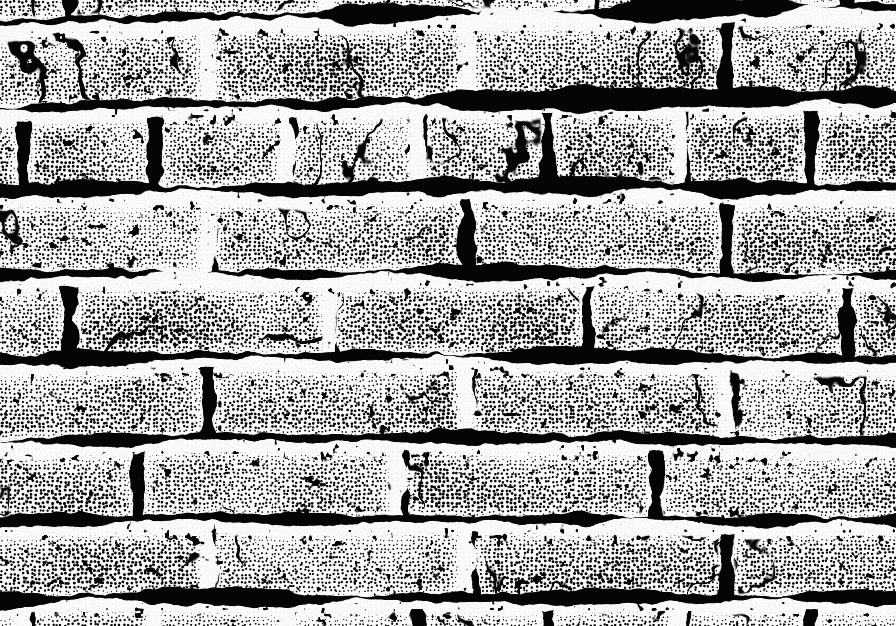
A WebGL 2 fragment shader for this texture:

```glsl
#version 300 es
precision highp float;
// Worn brick wall in black ink: stippled bricks, pale mortar, dark ragged joints.
uniform vec2 u_resolution;
out vec4 fragColor;

float hash(vec2 p) {
  return fract(sin(dot(p, vec2(127.1, 311.7))) * 43758.5);
}

float noise(vec2 p) {
  vec2 i = floor(p), f = fract(p);
  f = f * f * (3.0 - 2.0 * f);
  return mix(mix(hash(i), hash(i + vec2(1, 0)), f.x),
             mix(hash(i + vec2(0, 1)), hash(i + vec2(1, 1)), f.x), f.y);
}

float fbm(vec2 p) {
  float sum = 0.0, amp = 0.53;
  for (int i = 0; i < 4; i++) {
    sum += amp * noise(p);
    p = p * 2.03 + 17.3;
    amp *= 0.5;
  }
  return sum;
}

// Coverage of a shape with signed distance d, softened over one pixel
float ink(float d, float px) {
  return smoothstep(0.6 * px, -0.6 * px, d);
}

// Jittered dots whose area follows the tone
float stipple(vec2 p, float tone, float px) {
  vec2 cell = floor(p);
  float nearest = 9.0;
  for (int y = -1; y <= 1; y++)
    for (int x = -1; x <= 1; x++) {
      vec2 c = cell + vec2(x, y);
      vec2 jitter = vec2(hash(c), hash(c + 41.7)) - 0.5;
      nearest = min(nearest, length(p - c - 0.5 - 0.6 * jitter));
    }
  return ink(nearest - sqrt(max(tone, 0.0) / 3.14), px) * smoothstep(0.0, 0.06, tone);
}

void main() {
  // One unit is about one course high; y runs downwards
  float px = 7.44 / u_resolution.y;
  vec2 q = vec2(gl_FragCoord.x, u_resolution.y - gl_FragCoord.y) * px;
  float rough = fbm(q * 5.0) - 0.5;

  // Courses grow slightly shorter towards the bottom
  float k = (1.069 - sqrt(1.143 - 0.0417 * (q.y - 0.139))) / 0.0208;
  k += 0.015 * (q.x - 5.0) * smoothstep(3.0, 0.0, k);
  k += 0.09 * rough + 0.08 * (noise(q * vec2(0.8, 0.4)) - 0.5);
  float row = floor(k), f = k - row;
  float bed = floor(k + 0.5), v = k - bed;

  // Stretcher courses, with a course of headers every sixth
  bool headers = mod(row, 6.0) == 1.0;
  float pitch = headers ? 1.56 : 3.08;
  float shift = mod(row, 2.0) == 0.0 ? 2.47 : (mod(row, 4.0) == 1.0 ? 1.64 : 0.83);
  if (headers) shift = 0.28;
  float u = (q.x + 0.12 * rough - shift) / pitch;
  float joint = floor(u + 0.5);
  float d = (u - joint) * pitch;
  vec2 brick = vec2(floor(u), row);
  float seed = hash(brick + 3.1);
  float edge = min(min(f - 0.2, 0.97 - f), abs(d) - 0.08);
  float inside = smoothstep(0.0, 0.04, edge);

  // Stippled face, paler near its upper edge
  float tone = 0.08 + 0.42 * (fbm(q * 1.3 + 8.0) - 0.3) + 0.13 * seed;
  tone += 0.10 * smoothstep(0.35, 0.9, f);
  tone = mix(0.015, tone, smoothstep(-0.02, 0.18, edge));
  float dark = stipple(q / 0.05, clamp(tone, 0.0, 0.5), px / 0.05);

  // Pits, denser along the crumbling upper edge
  float grain = 0.6 * noise(q * 13.0) + 0.4 * noise(q * 29.0);
  float crumble = 0.16 * exp(-pow((f - 0.2) / 0.06, 2.0)) * noise(q * 2.0 + 5.0);
  float pitLevel = 0.80 - crumble - 0.08 * noise(q * 1.5) + 0.08 * (1.0 - inside);
  dark = max(dark, smoothstep(pitLevel - 0.04, pitLevel + 0.05, grain));

  // Cracks differ on each brick; a few bricks are badly fractured
  float fractured = step(0.8, hash(brick + 9.4));
  vec2 c = q * vec2(1.5, 1.2) + seed * 37.0;
  float patchy = smoothstep(0.45, 0.75, noise(q * 1.4 + 21.0) + 0.2 * fractured);
  float crackWidth = patchy * (0.016 + 0.025 * fractured * noise(q * 4.0));
  float crack = ink(abs(fbm(c) - 0.5) - crackWidth, px) * smoothstep(0.0, 0.4, patchy);
  dark = max(dark, crack * inside);

  // Upright joints: deep shadow, or pale mortar with a thin broken line
  bool open = hash(vec2(joint, row) + 5.7) < 0.58;
  float along = noise(vec2(joint * 9.0, k * 4.0));
  float upright = open ? abs(d) - 0.04 - 0.07 * along
                       : abs(d - 0.1) - 0.09 * (along - 0.45);
  dark = max(dark, ink(max(upright, 0.16 - f), px));

  // Shadow under each course swells and thins along its length
  float swell = fbm(vec2(q.x * 0.9, bed * 7.3));
  float thick = 0.21 * (swell - 0.25) * (1.0 + 0.6 * smoothstep(3.0, 0.0, k));
  dark = max(dark, ink(abs(v) - thick, px));

  fragColor = vec4(vec3(mix(0.98, 0.02, dark)), 1.0);
}
```
